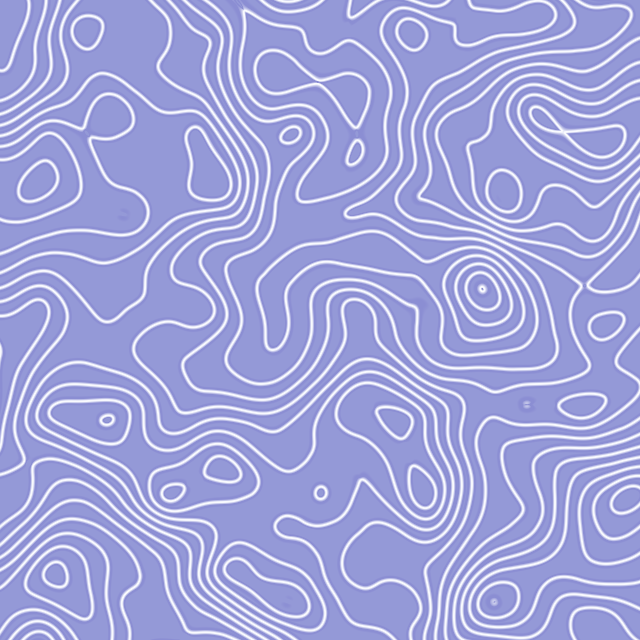
Write a WebGL 2 fragment shader that draws this pattern.

```glsl
#version 300 es
precision highp float;
// Topographic contour lines: pale level curves on a periwinkle ground.
// The height is layered sines plus cellular, tilted oval hills and pits;
// dividing by the slope turns height into distance, so lines keep one width.

#define CELL_SIZE 0.145      // spacing of the hills
#define HILL_LOW 2.3         // hill heights, counted in contour levels
#define HILL_HIGH 5.6
#define PIT_SHARE 0.2        // share of hills turned into pits
#define SWELL_HEIGHT 2.0     // height of the broad relief
#define SWELL_FREQ 7.5
#define WOBBLE 0.009         // waviness of the lines
#define LINE_CORE 0.0007     // half width of the solid line
#define LINE_EDGE 0.0041     // where the line has faded out
#define HALO_CORE 0.0056     // where the dark rim starts to fade
#define HALO_EDGE 0.0086     // where the dark rim has faded out
#define SEED 17.0

uniform vec2 u_resolution;
out vec4 fragColor;

const vec3 GROUND = vec3(0.582, 0.600, 0.843);
const vec3 HALO = vec3(0.545, 0.557, 0.828);
const vec3 LINE = vec3(0.975, 0.982, 0.997);

vec3 hash3(vec2 cell) {
    vec3 q = fract((cell.xyx + SEED) * vec3(0.1031, 0.1030, 0.0973));
    q += dot(q, q.yxz + 33.33);
    return fract((q.xxy + q.yzz) * q.zyx);
}

mat2 rotation(float angle) {
    float c = cos(angle), s = sin(angle);
    return mat2(c, s, -s, c);
}

// Broad relief: sines in turning directions, finer and lower each time
float swell(vec2 p) {
    float height = 0.0, freq = SWELL_FREQ, amp = SWELL_HEIGHT;
    for (int i = 0; i < 4; i++) {
        float k = float(i);
        vec2 dir = rotation(0.6 + 2.1 * k) * vec2(1.0, 0.0);
        height += amp * sin(freq * dot(p, dir) + 1.7 * k * k + SEED);
        freq *= 1.36;
        amp *= 0.74;
    }
    return height;
}

// One jittered oval hill per cell, softened at its tip
float hills(vec2 p) {
    vec2 grid = p / CELL_SIZE;
    vec2 home = floor(grid);
    float height = 0.0;
    for (int y = -1; y <= 1; y++) {
        for (int x = -1; x <= 1; x++) {
            vec2 cell = home + vec2(x, y);
            vec3 place = hash3(cell);
            vec3 form = hash3(cell + 71.0);
            vec2 centre = cell + 0.5 + 0.7 * (place.xy - 0.5);
            vec2 radii = vec2(mix(0.75, 0.92, form.x), mix(0.92, 1.12, form.y));
            vec2 d = rotation(3.14159 * place.z) * (grid - centre) / radii;
            float slope = max(0.0, 1.0 - sqrt(dot(d, d) + 0.02));
            float side = hash3(cell + 139.0).x < PIT_SHARE ? -1.0 : 1.0;
            height += side * mix(HILL_LOW, HILL_HIGH, form.z) * slope * slope;
        }
    }
    return height;
}

float terrain(vec2 p) {
    p += WOBBLE * sin(p.yx * vec2(23.0, 27.0) + vec2(0.4, 2.3));
    p += 0.4 * WOBBLE * sin(p.yx * vec2(53.0, 47.0) + vec2(3.1, 1.2));
    return swell(p) + hills(p);
}

// Distance to the nearest contour, in canvas units
float contourDistance(vec2 p) {
    vec2 e = vec2(0.0008, 0.0);
    vec2 gradient = vec2(terrain(p + e.xy) - terrain(p - e.xy),
                         terrain(p + e.yx) - terrain(p - e.yx)) / (2.0 * e.x);
    float level = abs(fract(terrain(p)) - 0.5);
    return level / max(length(gradient), 0.001);
}

void main() {
    float side = min(u_resolution.x, u_resolution.y);
    float dist = contourDistance(gl_FragCoord.xy / side);

    // Dark rim first, then the line with an even, soft ramp on top
    float edge = max(LINE_EDGE, LINE_CORE + 1.0 / side);
    float fade = clamp((dist - LINE_CORE) / (edge - LINE_CORE), 0.0, 1.0);
    vec3 color = mix(HALO, GROUND, smoothstep(HALO_CORE, HALO_EDGE, dist));
    fragColor = vec4(mix(LINE, color, fade), 1.0);
}
```
